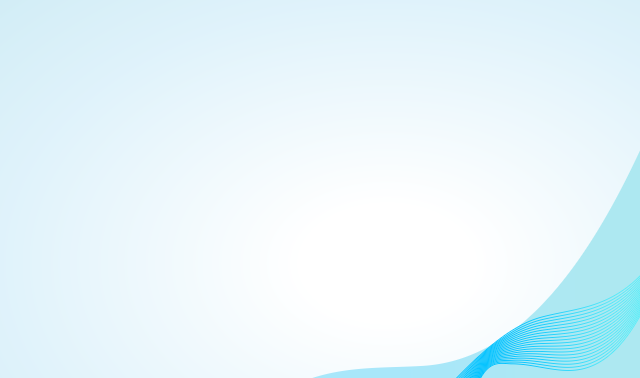
Write a Shadertoy shader that draws this background.

```glsl
#define GLOW_CENTER vec2(0.605, 0.303)
#define GLOW_SIZE vec2(0.605, 0.697)
#define GLOW_CORE 0.22
#define LINE_COUNT 20
#define LINE_HALF_WIDTH 0.0012
#define PALE_BLUE vec3(0.875, 0.950, 0.983)
#define CORNER_BLUE vec3(0.825, 0.930, 0.965)
#define WAVE_LEFT vec3(0.66, 0.905, 0.98)
#define WAVE_RIGHT vec3(0.68, 0.910, 0.945)
#define LINE_BLUE vec3(0.0, 0.76, 1.0)
#define LINE_CYAN vec3(0.36, 0.93, 0.97)

// Cubic from a to b with given end slopes, continued straight before a
float bend(float x, vec2 a, vec2 b, float slopeA, float slopeB) {
    if (x < a.x) return a.y + slopeA * (x - a.x);
    float h = b.x - a.x;
    float t = (x - a.x) / h;
    float s = 1.0 - t;
    return a.y * s * s * (1.0 + 2.0 * t) + b.y * t * t * (3.0 - 2.0 * t)
         + h * t * s * (slopeA * s - slopeB * t);
}

// Upper edge of the large wave
float waveEdge(float x) {
    vec2 joint = vec2(0.66, 0.032);
    return x < joint.x ? bend(x, vec2(0.488, 0.0), joint, 0.55, 0.1)
                       : bend(x, joint, vec2(1.0, 0.602), 0.1, 3.65);
}

// Upper and lower edges of the line ribbon
vec2 ribbonEdges(float x) {
    vec2 crest = vec2(0.846, 0.161);
    vec2 rise = vec2(0.80, 0.0375);
    vec2 dip = vec2(0.885, 0.02);
    float upper = x < crest.x ? bend(x, vec2(0.7135, 0.0), crest, 1.75, 0.45)
                              : bend(x, crest, vec2(1.0, 0.27), 0.45, 1.7);
    float lower = x < rise.x ? bend(x, vec2(0.751, 0.0), rise, 3.0, 0.0)
                : x < dip.x ? bend(x, rise, dip, 0.0, -0.05)
                            : bend(x, dip, vec2(1.0, 0.164), -0.05, 3.0);
    return vec2(upper, lower);
}

// Soft elliptical glow
vec3 background(vec2 uv) {
    float d = length((uv - GLOW_CENTER) / GLOW_SIZE);
    vec3 color = mix(vec3(1.0), PALE_BLUE, smoothstep(0.0, 1.0, (d - GLOW_CORE) / 1.4 + 0.0) * 0.0
                     + clamp((d - GLOW_CORE) / (1.0 - GLOW_CORE), 0.0, 1.0));
    return mix(color, CORNER_BLUE, clamp((d - 1.0) / 0.4, 0.0, 1.0));
}

// Combined coverage of the blended ribbon lines
float ribbonLines(vec2 uv, float aspect, float pixel) {
    float stepX = 0.001;
    vec2 edges = ribbonEdges(uv.x);
    vec2 slopes = (ribbonEdges(uv.x + stepX) - edges) / (stepX * aspect);
    float gap = 1.0;
    for (int i = 0; i < LINE_COUNT; i++) {
        float k = float(i) / float(LINE_COUNT - 1);
        float slope = mix(slopes.x, slopes.y, k);
        float d = abs(uv.y - mix(edges.x, edges.y, k)) / sqrt(1.0 + slope * slope);
        gap *= 1.0 - clamp((LINE_HALF_WIDTH - d) / pixel + 0.5, 0.0, 1.0);
    }
    return 1.0 - gap;
}

void mainImage(out vec4 fragColor, in vec2 fragCoord) {
    vec2 uv = fragCoord / iResolution.xy;
    float aspect = iResolution.x / iResolution.y;
    float pixel = 1.0 / iResolution.y;
    vec3 color = background(uv);

    // Large wave
    float edge = waveEdge(uv.x);
    float slope = (waveEdge(uv.x + 0.001) - edge) / (0.001 * aspect);
    float waveDistance = (edge - uv.y) / sqrt(1.0 + slope * slope);
    vec3 waveColor = mix(WAVE_LEFT, WAVE_RIGHT, smoothstep(0.6, 0.95, uv.x));
    color = mix(color, waveColor, clamp(waveDistance / pixel + 0.5, 0.0, 1.0));

    // Line ribbon
    vec3 lineColor = mix(LINE_BLUE, LINE_CYAN, smoothstep(0.78, 1.0, uv.x));
    color = mix(color, lineColor, ribbonLines(uv, aspect, pixel));

    fragColor = vec4(color, 1.0);
}
```
